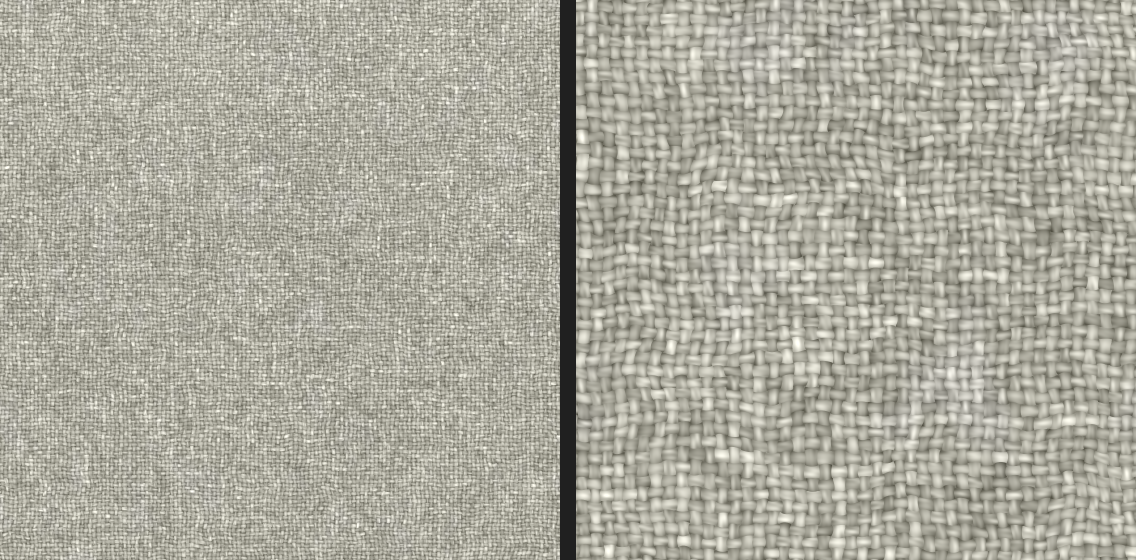
Left, the full canvas; right, a detail of the centre.
Reproduce this texture procedurally as a Shadertoy shader.

```glsl
const float PI = 3.14159265;
const vec2 THREADS = vec2(132.0, 138.0);      // warp and weft threads per canvas
const vec3 YARN_COLOR = vec3(0.691, 0.685, 0.635);
const vec3 PALE_TINT = vec3(0.015, 0.014, 0.029);
const float MEAN_HEIGHT = 0.64;
const float RELIEF = 0.30;                    // shading from thread height
const float GIRTH = 0.72;                     // thinnest yarn, in thread pitches
const float FLOAT_CONTRAST = 0.10;            // tone change between floats
const float FIBRE_CONTRAST = 0.28;            // fine streaks within a thread
const float SLUB_GAIN = 0.11;                 // long pale stretches of yarn
const float CLOUD_CONTRAST = 0.045;           // broad mottling
const float TOP_LIGHT = 0.022;
const float WOBBLE = 0.7;                     // thread wander, in threads
const int SAMPLES = 3;                        // per axis, for smooth edges

float hash(vec2 p) {
    vec3 q = fract(vec3(p.xyx) * 0.1031);
    q += dot(q, q.yzx + 33.33);
    return fract((q.x + q.y) * q.z);
}

float noise(vec2 p) {
    vec2 i = floor(p);
    vec2 f = fract(p);
    f = f * f * (3.0 - 2.0 * f);
    return mix(mix(hash(i), hash(i + vec2(1, 0)), f.x),
               mix(hash(i + vec2(0, 1)), hash(i + vec2(1, 1)), f.x), f.y);
}

float clouds(vec2 p) {
    return 0.5 * noise(p) + 0.3 * noise(p * 2.1 + 17.0) + 0.2 * noise(p * 4.3 + 41.0);
}

// Returns height and tone of one thread; phase selects warp (0) or weft (1).
vec2 thread(float along, float across, float phase) {
    float id = floor(across);
    float offset = fract(across) - 0.5;
    float seed = phase * 211.0;

    // Plain weave: each thread rises over every second crossing
    float t = along - 0.5 + id + phase;
    float girth = GIRTH + 0.25 * noise(vec2(along * 0.7, id * 7.0 + seed));
    float sway = 0.2 * (noise(vec2(along * 0.6 + 50.0, id * 9.0 + seed)) - 0.5);
    float side = (offset + sway) / girth;
    float height = 0.6 * (1.0 - 4.0 * side * side) + 0.4 * cos(PI * t);

    // Yarn tone: single floats, twisted fibres and long slubs
    float segment = floor(t * 0.5 + 0.5);
    float tone = FLOAT_CONTRAST * (hash(vec2(segment + seed, id + 61.0)) - 0.5);
    vec2 twist = vec2(along * 1.15 + offset * 0.8, across * 3.3 + seed);
    tone += FIBRE_CONTRAST * (noise(twist) - 0.5);
    float slub = noise(vec2(along * 0.2 + id * 3.7, id * 5.0 + seed));
    tone += SLUB_GAIN * (smoothstep(0.68, 0.95, slub) - 0.12);
    return vec2(height, tone);
}

vec3 fabric(vec2 uv) {
    // Threads wander slightly from a straight grid
    vec2 wander = vec2(noise(uv * vec2(24.0, 38.0)), noise(uv * vec2(38.0, 24.0) + 90.0));
    vec2 p = uv * THREADS + WOBBLE * (wander - 0.5) + 4.0;

    // The higher thread covers the lower one; gaps between them stay dark
    vec2 warp = thread(p.y, p.x, 0.0);
    vec2 weft = thread(p.x, p.y, 1.0);
    vec2 surface = mix(weft, warp, smoothstep(-0.06, 0.06, warp.x - weft.x));
    float shade = RELIEF * (max(surface.x, 0.0) - MEAN_HEIGHT) + surface.y;

    // Broad mottling with cool, pale worn patches
    float mottle = clouds(uv * vec2(11.0, 9.0));
    shade += CLOUD_CONTRAST * (mottle - 0.5);
    shade += TOP_LIGHT * (smoothstep(0.55, 1.0, uv.y) - 0.2);
    float worn = smoothstep(0.56, 0.85, clouds(uv * vec2(21.0, 14.0) + 30.0));
    return YARN_COLOR + shade + PALE_TINT * worn;
}

void mainImage(out vec4 fragColor, in vec2 fragCoord) {
    vec3 color = vec3(0.0);
    for (int y = 0; y < SAMPLES; y++) {
        for (int x = 0; x < SAMPLES; x++) {
            vec2 jitter = (vec2(x, y) + 0.5) / float(SAMPLES) - 0.5;
            color += fabric((fragCoord + jitter) / iResolution.y);
        }
    }
    color /= float(SAMPLES * SAMPLES);
    fragColor = vec4(clamp(color, 0.0, 1.0), 1.0);
}
```
